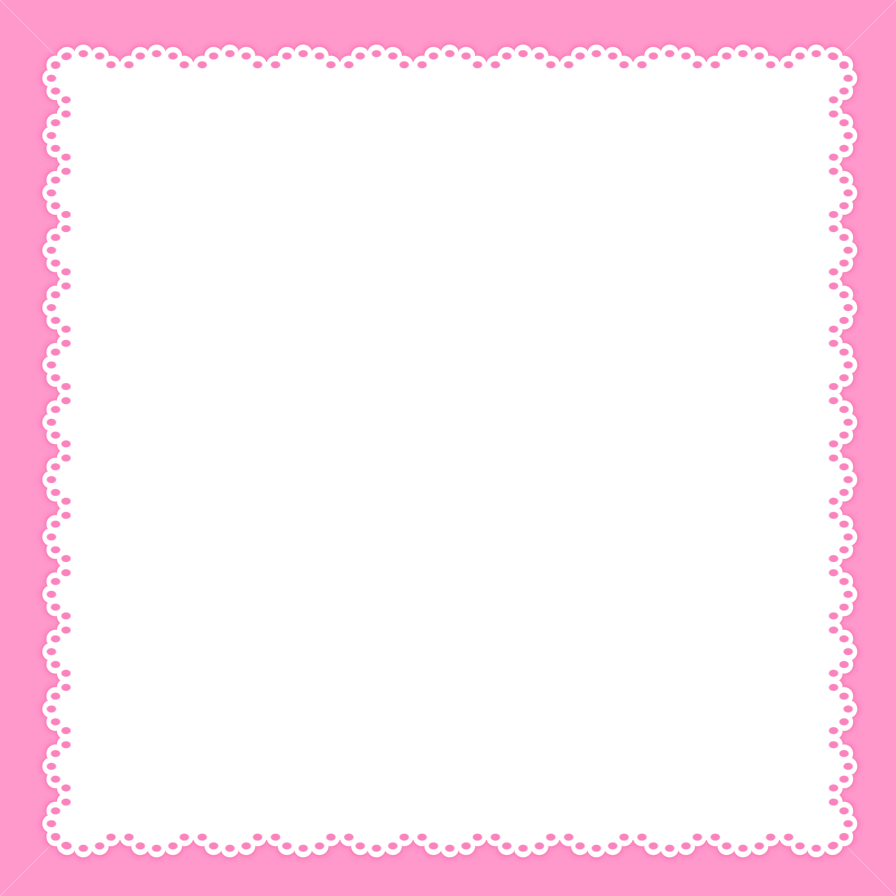
Reproduce this background procedurally as a WebGL 2 fragment shader.

```glsl
#version 300 es
precision highp float;

uniform vec2 u_resolution;
out vec4 outColor;

const vec3 PINK = vec3(1.0, 0.6, 0.8);
const vec3 DEEP_PINK = vec3(0.97, 0.42, 0.68);
const vec3 HOLE_PINK = vec3(0.98, 0.51, 0.74);
const vec3 PAPER = vec3(1.0);

const vec2 CENTER = vec2(0.502, 0.4967);
const vec2 EXTENT = vec2(0.455, 0.4538);   // center to outermost lace edge
const vec2 BODY_INSET = vec2(0.0234, 0.0195);
const vec2 PERIOD = vec2(0.0818, 0.064);   // scallop spacing per axis
const vec2 LAST = vec2(5.0, 6.0);          // last scallop index per axis

// Holes of half a scallop: x along the border, y depth below its edge.
const float CROWN_DEPTH = 0.0104;
const vec2 WIDE_MID = vec2(0.0182, 0.013);
const vec2 WIDE_END = vec2(0.0309, 0.0228);
const vec2 TALL_MID = vec2(0.0143, 0.015);
const vec2 TALL_END = vec2(0.0241, 0.0267);

const float PETAL_RADIUS = 0.0102;
const vec2 HOLE_SIZE = vec2(0.0052, 0.0039);
const float SHADE_WIDTH = 0.0026;
const float SHADE_STRENGTH = 0.75;
const float MITER_WIDTH = 0.0012;
const float MITER_STRENGTH = 0.2;

float ellipseDistance(vec2 p, vec2 size) {
    return (length(p / size) - 1.0) * min(size.x, size.y);
}

float boxDistance(vec2 p, vec2 size) {
    vec2 d = abs(p) - size;
    return length(max(d, 0.0)) + min(max(d.x, d.y), 0.0);
}

// One scallop: x is the distance to its lace, y to its holes.
vec2 scallop(vec2 p, vec2 mid, vec2 end, vec2 holeSize) {
    p.x = abs(p.x);
    vec2 holes[3] = vec2[3](vec2(0.0, CROWN_DEPTH), mid, end);
    float lace = ellipseDistance(p - vec2(0.0, end.y), vec2(end.x, end.y - CROWN_DEPTH));
    float hole = 1.0;
    for (int i = 0; i < 3; i++) {
        vec2 d = p - holes[i];
        lace = min(lace, length(d) - PETAL_RADIUS);
        hole = min(hole, ellipseDistance(d, holeSize));
    }
    return vec2(lace, hole);
}

void main() {
    vec2 uv = gl_FragCoord.xy / u_resolution;
    float soft = 0.8 / min(u_resolution.x, u_resolution.y);

    // Fold all four sides into one quadrant.
    vec2 p = abs(uv - CENTER);
    vec2 depth = EXTENT - p;
    float column = clamp(round(p.x / PERIOD.x), 0.0, LAST.x);
    float row = clamp(floor(p.y / PERIOD.y), 0.0, LAST.y) + 0.5;

    // Join the horizontal and vertical borders to the body.
    vec2 wide = scallop(vec2(p.x - column * PERIOD.x, depth.y), WIDE_MID, WIDE_END, HOLE_SIZE);
    vec2 tall = scallop(vec2(p.y - row * PERIOD.y, depth.x), TALL_MID, TALL_END, HOLE_SIZE.yx);
    vec2 border = min(wide, tall);
    float lace = min(border.x, boxDistance(p, EXTENT - BODY_INSET));

    // Pink ground with faint mitered corners and a shade along the lace.
    vec2 q = abs(uv - 0.5);
    float miter = 1.0 - smoothstep(0.0, MITER_WIDTH + soft, abs(q.x - q.y));
    vec3 color = mix(PINK, PAPER, MITER_STRENGTH * miter);
    float shade = SHADE_STRENGTH * exp(-max(lace, 0.0) / SHADE_WIDTH);
    color = mix(color, DEEP_PINK, shade);

    // White lace, then its punched holes.
    color = mix(color, PAPER, 1.0 - smoothstep(-soft, soft, lace));
    color = mix(color, HOLE_PINK, 1.0 - smoothstep(-soft, soft, border.y));
    outColor = vec4(color, 1.0);
}
```
